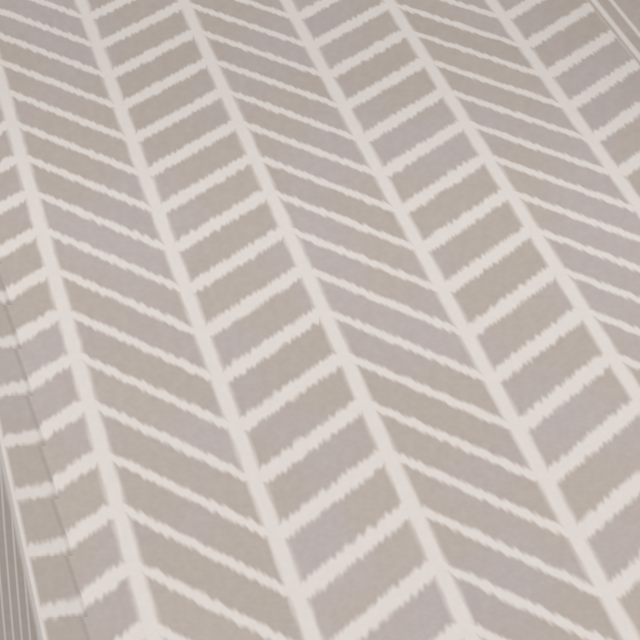
Write a WebGL 1 fragment shader that draws this pattern.

```glsl
precision highp float;

uniform vec2 u_resolution;

float hash(vec2 p) {
  p = fract(p * vec2(0.1031, 0.1173));
  p += dot(p, p.yx + 33.33);
  return fract((p.x + p.y) * p.x * 7.31);
}

vec2 gradient(vec2 cell) {
  float angle = 6.2832 * hash(cell);
  return vec2(cos(angle), sin(angle));
}

float gradientNoise(vec2 p) {
  vec2 i = floor(p), f = fract(p);
  vec2 u = f * f * f * (f * (f * 6.0 - 15.0) + 10.0);
  float a = dot(gradient(i), f);
  float b = dot(gradient(i + vec2(1, 0)), f - vec2(1, 0));
  float c = dot(gradient(i + vec2(0, 1)), f - vec2(0, 1));
  float d = dot(gradient(i + vec2(1, 1)), f - vec2(1, 1));
  return mix(mix(a, b, u.x), mix(c, d, u.x), u.y);
}

// Soft stripe around zero distance
float stripe(float dist, float halfWidth, float blur) {
  return 1.0 - smoothstep(halfWidth - blur, halfWidth + blur, abs(dist));
}

// Signed distance to the nearest whole number
float toInteger(float x) {
  return fract(x + 0.5) - 0.5;
}

void main() {
  vec2 p = gl_FragCoord.xy / u_resolution;
  p.y = 1.0 - p.y;

  // Receding cloth: column counts spines, row counts rungs
  float column = (p.x + 0.0339 - 0.2747 * p.y) / (0.1602 + 0.0885 * p.y);
  float depth = 23.85 * p.y / (1.0 + 0.553 * p.y);
  float thread = gradientNoise(vec2(column * 28.0, depth * 3.0));
  float row = depth + 1.55 * abs(mod(column, 2.0) - 1.0) - 0.67;

  // Herringbone on the top face
  float rising = step(1.0, mod(column, 2.0));
  float rung = stripe(toInteger(row + 0.08 * thread), mix(0.115, 0.15, rising), 0.07);
  float spine = stripe(toInteger(column + 0.012 * thread), 0.062, 0.03);
  float lines = max(rung, spine);

  // Thin double seam past the last spine
  float seam = max(stripe(column - 6.0, 0.03, 0.02), stripe(column - 6.17, 0.022, 0.018));
  lines = mix(lines, seam, smoothstep(5.92, 5.96, column));

  // Side face beyond the fold, with a ragged edge
  float fold = 0.2455 * (p.y - 0.4167) + 0.008 * (fract(depth) - 0.5);
  float sideSpine = 0.2185 * (p.y - 0.69);
  float sideRow = depth - 0.78 + 2.2 * (p.x - fold);
  float sideLines = stripe(toInteger(sideRow + 0.08 * thread), 0.12, 0.07);
  float steepRow = depth - 0.78 - 77.0 * (sideSpine - p.x);
  float steepLines = 0.8 * stripe(toInteger(steepRow), 0.13, 0.12);
  float beyondSpine = 1.0 - smoothstep(-0.002, 0.002, p.x - sideSpine);
  sideLines = mix(sideLines, steepLines, beyondSpine);
  sideLines = max(sideLines, stripe(p.x - sideSpine, 0.007, 0.004));
  float side = 1.0 - smoothstep(-0.002, 0.002, p.x - fold);
  lines = mix(lines, sideLines, side);

  // Taupe cloth with faint mauve patches and woven grain
  float patches = gradientNoise(p * 7.0 + 3.0);
  float brick = hash(vec2(floor(column) + 20.0, floor(row) + 40.0));
  vec3 cloth = mix(vec3(0.728, 0.684, 0.648), vec3(0.728, 0.687, 0.676),
                   smoothstep(-0.1, 0.5, patches + 0.2 * brick));
  float grain = gradientNoise(p * vec2(110.0, 150.0)) + gradientNoise(p * 60.0 + 9.0);
  cloth += 0.014 * grain + 0.012 * (brick - 0.5);
  vec3 color = mix(cloth, vec3(0.875, 0.845, 0.822) + 0.008 * grain, lines);

  // Dimmer far edge, far right corner and side face
  color *= 1.0 - 0.06 * (1.0 - smoothstep(0.0, 0.4, p.y));
  color *= 1.0 - 0.06 * smoothstep(0.6, 1.2, p.x - p.y);
  color *= 1.0 - 0.03 * side - 0.12 * beyondSpine * side;
  color *= 1.0 - 0.05 * stripe(p.x - fold + 0.004, 0.003, 0.003);
  gl_FragColor = vec4(color, 1.0);
}
```
